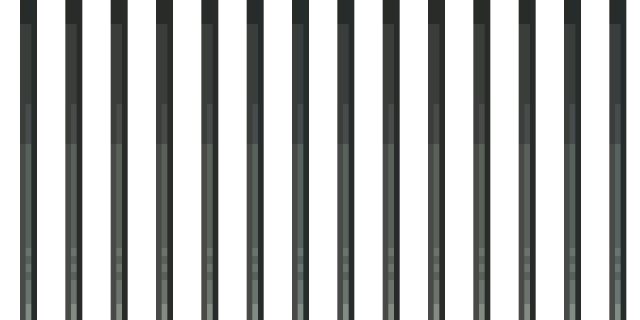
Reproduce this pattern procedurally as a Shadertoy shader.

```glsl
// Fourteen dark vertical bars on white, each shaded in three blocky columns that lighten downward.

const float PITCH = 0.070833;       // bar spacing, in canvas widths
const float FIRST_BAR = 0.03125;    // left edge of the first bar
const float CELLS = 8.0;            // columns per repeat, three of them inked
const float ROWS = 40.0;            // shading rows down the canvas
const float MARGIN = 2.5;           // white columns kept left of each bar
const float TINT_PERIOD = 7.0;      // bars between the coolest tints
const float COOLEST_BAR = 6.0;

const vec3 PAPER = vec3(1.0);
const vec3 SHADOW = vec3(0.160, 0.168, 0.157);
const vec3 BODY = vec3(0.232, 0.240, 0.230);
const vec3 BODY_LOW = vec3(0.288, 0.286, 0.284);
const vec3 RIDGE_TOP = vec3(0.288, 0.290, 0.286);
const vec3 RIDGE = vec3(0.350, 0.380, 0.350);
const vec3 GLINT = vec3(0.425, 0.452, 0.422);
const vec3 FOOT = vec3(0.515, 0.545, 0.510);
const vec3 COOL_TINT = vec3(-0.014, 0.005, 0.016);

// Smoothed step whose ramp is one pixel wide.
float edge(float at, float v, float px) {
    return clamp((v - at) / px + 0.5, 0.0, 1.0);
}

float band(float from, float to, float v, float px) {
    return edge(from, v, px) - edge(to, v, px);
}

// Left column: two plain tones below the dark cap.
vec3 bodyColor(float row, float px) {
    vec3 c = mix(SHADOW, BODY, edge(3.0, row, px));
    return mix(c, BODY_LOW, edge(18.0, row, px));
}

// Middle column: a ridge with two glints and a bright foot.
vec3 ridgeColor(float row, float px) {
    vec3 c = mix(SHADOW, BODY, edge(3.0, row, px));
    c = mix(c, RIDGE_TOP, edge(13.0, row, px));
    c = mix(c, RIDGE, edge(18.0, row, px));
    float glint = band(31.0, 32.0, row, px) + band(33.0, 34.0, row, px)
                + edge(35.0, row, px);
    c = mix(c, GLINT, glint);
    return mix(c, FOOT, edge(38.0, row, px));
}

void mainImage(out vec4 fragColor, in vec2 fragCoord) {
    vec2 uv = fragCoord / iResolution.xy;

    // Position within the repeat, and row counted from the top
    float x = (uv.x - FIRST_BAR) / PITCH * CELLS + MARGIN;
    float bar = floor(x / CELLS);
    float column = mod(x, CELLS) - MARGIN;
    float row = (1.0 - uv.y) * ROWS;
    float pxX = CELLS / (PITCH * iResolution.x);
    float pxY = ROWS / iResolution.y;

    // Three columns from left to right
    vec3 ink = mix(bodyColor(row, pxY), ridgeColor(row, pxY), edge(1.0, column, pxX));
    ink = mix(ink, SHADOW, edge(2.0, column, pxX));

    // Slight cool cast drifting from bar to bar, strongest on the right
    float cool = 0.5 + 0.5 * cos(6.28318 * (bar - COOLEST_BAR) / TINT_PERIOD);
    ink += COOL_TINT * cool * cool * edge(1.0, column, pxX);

    vec3 color = mix(PAPER, ink, band(0.0, 3.0, column, pxX));
    fragColor = vec4(color, 1.0);
}
```
